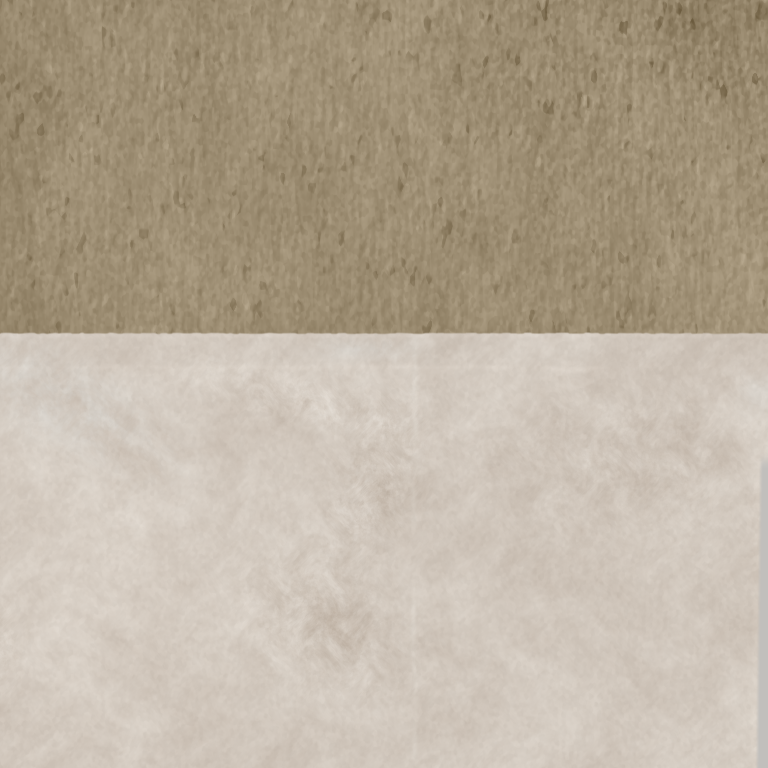
Reproduce this texture procedurally as a Shadertoy shader.

```glsl
#define LEDGE_Y 0.5660
#define SEAM_Y 0.521
#define SEAM_X 0.5395
#define STRIP_X 0.991
#define STRIP_TOP 0.408
#define FIBRE_AMOUNT 0.078
#define RELIEF_AMOUNT 0.042
#define MOTTLE_AMOUNT 0.075
#define STONE_GRAIN 0.026
#define WALL_COLOR vec3(0.612, 0.552, 0.447)
#define STONE_COLOR vec3(0.822, 0.785, 0.744)
#define STRIP_COLOR vec3(0.755, 0.748, 0.738)

vec3 hash3(vec2 cell) {
    vec3 q = fract(cell.xyx * vec3(0.1031, 0.1030, 0.0973));
    q += dot(q, q.yzx + 33.33);
    return fract((q.xxy + q.yzz) * q.zyx);
}

// Soft cellular noise: random tones of scattered points, blended by nearness
float cellTone(vec2 p) {
    vec2 cell = floor(p), f = fract(p);
    float sum = 0.0, total = 0.0;
    for (int y = -1; y <= 1; y++)
    for (int x = -1; x <= 1; x++) {
        vec2 offset = vec2(x, y);
        vec3 h = hash3(cell + offset);
        vec2 d = offset + h.xy - f;
        float weight = exp(-6.0 * dot(d, d));
        sum += weight * (h.z - 0.5);
        total += weight;
    }
    return sum / total;
}

// Layers of cells from broad patches to small blotches
float mottle(vec2 p) {
    float sum = 0.0, gain = 0.5;
    p += 0.25 * sin(p.yx * 2.3);
    for (int i = 0; i < 5; i++) {
        sum += gain * cellTone(p);
        p = mat2(1.62, 1.18, -1.18, 1.62) * p + 7.3;
        gain *= 0.74;
    }
    return sum;
}

// Soft elliptical spot, turned by an angle
float spot(vec2 p, vec2 center, vec2 size, float angle) {
    float c = cos(angle), s = sin(angle);
    vec2 d = p - center;
    d = vec2(c * d.x + s * d.y, c * d.y - s * d.x) / size;
    return exp(-dot(d, d));
}

float line(float d, float width) {
    return exp(-d * d / (width * width));
}

vec3 fibreWall(vec2 p) {
    // Broad light and shade
    float tone = 0.055 * mottle(p * vec2(9.0, 6.0));
    tone += 0.028 * spot(p, vec2(0.92, 0.68), vec2(0.16, 0.14), 0.2);
    tone += 0.016 * spot(p, vec2(0.48, 0.80), vec2(0.26, 0.17), 0.0);
    tone -= 0.035 * spot(p, vec2(0.95, 1.01), vec2(0.24, 0.09), 0.0);
    tone -= 0.022 * spot(p, vec2(0.0, 0.80), vec2(0.06, 0.30), 0.0);
    tone -= 0.045 * spot(p, vec2(0.62, 0.685), vec2(0.012, 0.025), 0.0);
    tone -= 0.014 * line(p.y - LEDGE_Y, 0.025);

    // Upright fibres, stronger toward the upper right
    float rough = 0.88 + 0.4 * smoothstep(0.4, 1.0, p.x) * smoothstep(0.6, 1.0, p.y);
    float fine = cellTone(p * vec2(250.0, 170.0));
    float tall = cellTone(p * vec2(210.0, 26.0) + 17.0);
    tone += FIBRE_AMOUNT * rough * (0.85 * fine + 0.6 * tall);

    // Side-lit relief with scattered dark slits
    vec2 q = p * vec2(165.0, 75.0) + 41.0;
    float height = cellTone(q);
    tone += RELIEF_AMOUNT * rough * (height - cellTone(q + vec2(0.55, -0.35)));
    float sparse = smoothstep(0.0, 0.25, cellTone(p * vec2(60.0, 40.0) + 5.0));
    tone -= 0.075 * rough * sparse * (1.0 - smoothstep(-0.42, -0.23, height));
    tone += 0.030 * sparse * smoothstep(0.30, 0.44, height);
    return WALL_COLOR + tone * vec3(1.0, 1.02, 1.06);
}

vec3 stoneSlab(vec2 p) {
    float patches = mottle(p * vec2(9.0, 10.0) + 4.0);
    float blotches = mottle(p * vec2(36.0, 32.0) + 9.0);
    vec3 color = STONE_COLOR + MOTTLE_AMOUNT * (patches + 0.5 * blotches) * vec3(0.85, 1.0, 1.1);
    color += 0.012 * spot(p, vec2(0.12, 0.24), vec2(0.22, 0.28), 0.0);

    // Pale washed areas with ragged borders
    float wash = spot(p, vec2(0.09, 0.475), vec2(0.125, 0.048), -0.50);
    wash += 0.7 * spot(p, vec2(0.48, 0.546), vec2(0.065, 0.014), 0.0);
    wash += 0.5 * spot(p, vec2(0.99, 0.49), vec2(0.025, 0.03), 0.0);
    wash *= clamp(0.9 + 1.6 * patches + 1.2 * blotches, 0.0, 1.3);
    color += wash * vec3(0.006, 0.022, 0.034);

    // Warm blotchy stains
    float stain = spot(p, vec2(0.485, 0.365), vec2(0.045, 0.10), -0.35);
    stain += 0.9 * spot(p, vec2(0.42, 0.19), vec2(0.10, 0.065), -0.65);
    stain += 0.7 * spot(p, vec2(0.40, 0.48), vec2(0.13, 0.030), -0.25);
    stain += 0.5 * spot(p, vec2(0.82, 0.40), vec2(0.15, 0.09), 0.0);
    stain += 0.6 * spot(p, vec2(0.0, 0.16), vec2(0.025, 0.05), 0.0);
    color -= stain * (0.017 - 0.11 * blotches) * vec3(0.85, 1.0, 1.15);

    // Faint top band and broken pale seams
    color -= 0.004 * smoothstep(SEAM_Y, SEAM_Y + 0.008, p.y) * (1.0 - wash);
    float wear = clamp(0.65 + 1.7 * cellTone(p * 24.0), 0.0, 1.3);
    float shift = 0.004 * cellTone(p * 18.0 + 3.0);
    color += 0.013 * wear * line(p.y - SEAM_Y - shift, 0.0035);
    color += 0.024 * wear * line(p.x - SEAM_X - shift, 0.0038) * vec3(0.8, 1.0, 1.1);

    // Fine grain
    return color + STONE_GRAIN * cellTone(p * vec2(220.0, 180.0));
}

void mainImage(out vec4 fragColor, in vec2 fragCoord) {
    vec2 p = fragCoord / iResolution.xy;
    float soft = max(0.0016, 1.0 / iResolution.y);

    // Grey strip beside the slab, with a faint rim
    vec3 stone = stoneSlab(p);
    float below = smoothstep(-0.004, 0.020, STRIP_TOP - p.y);
    float edge = STRIP_X - 0.005 * (1.0 - p.y / STRIP_TOP);
    stone += 0.014 * below * line(p.x - edge + 0.004, 0.004);
    stone = mix(stone, STRIP_COLOR, below * smoothstep(edge - 2.0 * soft, edge + 2.0 * soft, p.x));

    // Wall above the ledge, with a thin uneven lip
    float lip = LEDGE_Y + 0.0018 * cellTone(p * vec2(130.0, 3.0));
    float above = smoothstep(lip - soft, lip + soft, p.y);
    stone += 0.014 * line(p.y - lip + 0.003, 0.003);
    fragColor = vec4(mix(stone, fibreWall(p), above), 1.0);
}
```
